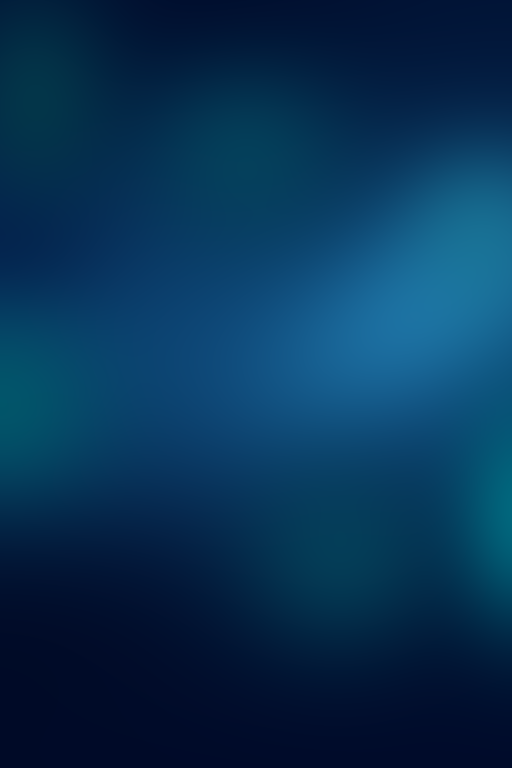
Reproduce this background procedurally as a Shadertoy shader.

```glsl
// Deep blue backdrop of soft, blurred lights: a broad blue band, a tilted
// bright streak and several teal pools over navy. Each light is an elliptical
// Gaussian that blends the running colour towards its own tint.

#define CANVAS_SIZE vec2(1.0, 1.5)
#define NAVY_BOTTOM vec3(0.000, 0.035, 0.155)
#define NAVY_TOP    vec3(0.000, 0.065, 0.195)
#define BAND_BLUE   vec3(0.050, 0.270, 0.460)
#define STREAK_BLUE vec3(0.120, 0.460, 0.660)
#define STREAK_TILT 0.52
#define POOL_TEAL   vec3(0.015, 0.290, 0.375)
#define EDGE_TEAL   vec3(0.000, 0.430, 0.510)
#define SHADE_NAVY  vec3(0.000, 0.040, 0.165)

// Gaussian falloff: 1 at the centre, 1/e at the given radii
float falloff(vec2 offset, vec2 radii) {
    vec2 q = offset / radii;
    return exp(-dot(q, q));
}

vec2 rotate(vec2 v, float angle) {
    float c = cos(angle), s = sin(angle);
    return vec2(c * v.x + s * v.y, c * v.y - s * v.x);
}

void blendGlow(inout vec3 color, vec2 offset, vec2 radii, vec3 tint, float strength) {
    color = mix(color, tint, strength * falloff(offset, radii));
}

void mainImage(out vec4 fragColor, in vec2 fragCoord) {
    vec2 uv = fragCoord / iResolution.xy;
    vec2 p = uv * CANVAS_SIZE;
    vec3 color = mix(NAVY_BOTTOM, NAVY_TOP, uv.y);

    // Broad blue band across the middle
    blendGlow(color, p - vec2(0.55, 0.83), vec2(1.40, 0.43), BAND_BLUE, 0.97);

    // Dark hollows at the top, the left side and the lower corners
    blendGlow(color, p - vec2(0.42, 1.52), vec2(0.32, 0.20), SHADE_NAVY, 0.80);
    blendGlow(color, p - vec2(0.00, 1.03), vec2(0.22, 0.17), vec3(0.01, 0.10, 0.28), 0.75);
    blendGlow(color, p - vec2(0.00, 0.23), vec2(0.48, 0.25), SHADE_NAVY * 0.85, 0.75);
    blendGlow(color, p - vec2(1.00, 0.12), vec2(0.38, 0.24), SHADE_NAVY, 0.55);

    // Tilted streak with a teal tip
    vec2 streak = rotate(p - vec2(0.83, 0.895), STREAK_TILT);
    blendGlow(color, streak, vec2(0.34, 0.18), STREAK_BLUE, 0.93);
    blendGlow(color, p - vec2(0.94, 1.04), vec2(0.16, 0.17), vec3(0.10, 0.49, 0.60), 0.60);

    // Teal pools inside the frame
    blendGlow(color, p - vec2(0.48, 1.20), vec2(0.20, 0.18), POOL_TEAL, 0.70);
    blendGlow(color, p - vec2(0.665, 0.415), vec2(0.20, 0.19), POOL_TEAL, 0.70);
    blendGlow(color, p - vec2(0.07, 1.31), vec2(0.15, 0.20), POOL_TEAL * 0.78, 0.85);

    // Teal light entering from the sides
    blendGlow(color, p - vec2(0.00, 0.71), vec2(0.20, 0.18), EDGE_TEAL * 0.82, 0.85);
    blendGlow(color, p - vec2(1.02, 0.50), vec2(0.13, 0.22), EDGE_TEAL, 0.92);

    fragColor = vec4(color, 1.0);
}
```
